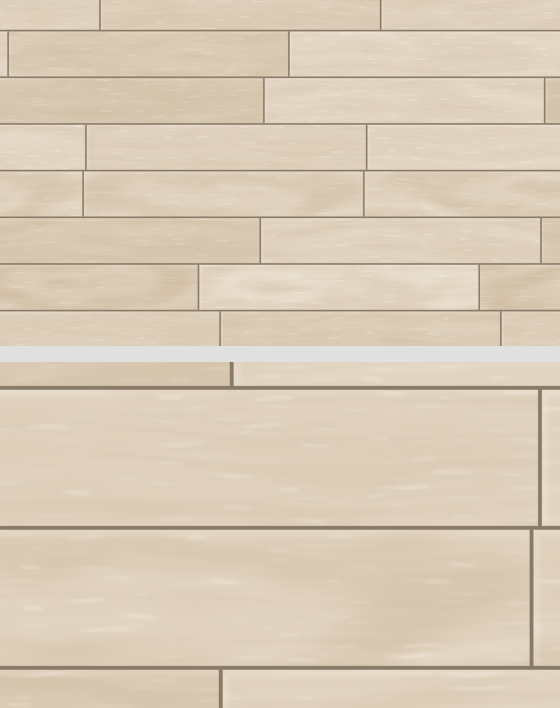
Top: the whole. Bottom: its middle third, enlarged.
This texture is drawn by a WebGL 1 fragment shader. Its source:

```glsl
precision highp float;

// Pale wooden floor: staggered rows of long planks with thin brown seams.
// Each plank gets a tone and seed; warped layered sines make the grain and
// figure, and a jittered cell grid scatters short pale flecks.

uniform vec2 u_resolution;

// Layout, in row heights unless noted
const float ROWS_PER_WIDTH = 12.0;
const float PLANK_LENGTH = 6.016;
const float TOP_CUT = 0.344;        // hidden part of the top row
const float SEAM_HALF_WIDTH = 0.012;
const float BEVEL_WIDTH = 0.06;

// Per-row values, top to bottom, repeating every eight rows
const vec4 STAGGER_A = vec4(0.356, 0.029, 0.940, 0.306);
const vec4 STAGGER_B = vec4(0.296, 0.927, 0.707, 0.784);
const vec4 EVEN_TONE_A = vec4(0.40, 0.28, 0.80, 0.60);
const vec4 EVEN_TONE_B = vec4(0.50, 0.70, 0.92, 0.35);
const vec4 ODD_TONE_A = vec4(0.65, 0.80, 0.12, 0.80);
const vec4 ODD_TONE_B = vec4(0.50, 0.22, 0.18, 0.48);
const vec4 FIGURE_A = vec4(0.25, 0.40, 0.30, 0.25);
const vec4 FIGURE_B = vec4(0.90, 0.35, 0.90, 0.25);

// Colours and strengths
const vec3 TAN = vec3(0.835, 0.765, 0.670);
const vec3 CREAM = vec3(0.895, 0.845, 0.775);
const vec3 SEAM = vec3(0.540, 0.480, 0.410);
const float GRAIN_STRENGTH = 0.20;
const float FIGURE_STRENGTH = 0.30;
const float FLECK_STRENGTH = 0.40;
const float BEVEL_STRENGTH = 0.35;
const vec2 FLECK_CELL = vec2(0.80, 0.11);

float hash(vec2 p) {
  return fract(sin(dot(p, vec2(127.1, 311.7))) * 43758.5);
}

// Entry i (0 to 7) of a list held in two vectors
float pick(vec4 a, vec4 b, float i) {
  vec4 list = i < 3.5 ? a : b;
  vec4 slot = abs(vec4(0.0, 1.0, 2.0, 3.0) - mod(i, 4.0));
  return dot(list, 1.0 - step(0.5, slot));
}

// Slow drift that bends the grain along the plank
float drift(vec2 q, float seed) {
  return sin(q.x * 0.9 + q.y * 2.0 + seed)
       + 0.5 * sin(q.x * 2.1 - q.y * 3.0 + seed * 1.7)
       + 0.2 * sin(q.x * 5.3 + q.y * 7.0 + seed * 2.3);
}

// Fine streaks: sines across the plank that fade in and out along it
float grain(vec2 q, float seed) {
  float sum = 0.0;
  float freq = 9.0;
  float amp = 0.5;
  float bend = drift(q, seed);
  for (int i = 0; i < 6; i++) {
    float k = float(i);
    float fade = 0.6 + 0.4 * sin(q.x * (0.8 + 0.5 * k) + q.y * 5.0 + seed * (k + 2.0));
    sum += amp * fade * sin(q.y * freq + bend * (1.0 + 0.5 * k) + seed * (k + 1.0));
    freq *= 1.63;
    amp *= 0.8;
  }
  return sum;
}

// Broad stretched rings around a random centre
float figure(vec2 q, float seed) {
  vec2 centre = vec2(1.5 + 2.5 * hash(vec2(seed, 3.0)), 0.3 + 0.4 * hash(vec2(seed, 7.0)));
  float r = length((q - centre) * vec2(0.32, 1.5));
  return sin(r * 8.0 + 1.3 * drift(q * 1.3, seed + 4.0) - 1.2);
}

// One short, slightly wavy dash per occupied cell
float flecks(vec2 q, float seed) {
  q.y += 0.008 * sin(q.x * 11.0 + seed);
  vec2 g = q / FLECK_CELL;
  g.x += hash(vec2(floor(g.y), seed));
  vec2 id = floor(g) + seed;
  vec2 jitter = vec2(hash(id), hash(id + 5.3)) - 0.5;
  vec2 d = abs(fract(g) - 0.5 - jitter * vec2(0.35, 0.5));
  float reach = 0.12 + 0.2 * hash(id + 9.1);
  float dash = (1.0 - smoothstep(0.3 * reach, reach, d.x)) * (1.0 - smoothstep(0.06, 0.24, d.y));
  return dash * smoothstep(0.35, 0.9, hash(id + 2.7));
}

void main() {
  // Row heights, measured from the top left
  vec2 p = vec2(gl_FragCoord.x, u_resolution.y - gl_FragCoord.y) / u_resolution.x * ROWS_PER_WIDTH;
  float pixel = ROWS_PER_WIDTH / u_resolution.x;

  // Find the plank and the position inside it
  float row = floor(p.y + TOP_CUT);
  float slot = mod(row, 8.0);
  float along = p.x / PLANK_LENGTH - pick(STAGGER_A, STAGGER_B, slot);
  float column = floor(along);
  vec2 q = vec2(fract(along) * PLANK_LENGTH, fract(p.y + TOP_CUT));
  float seed = 20.0 * hash(vec2(column + 3.0, row + 1.0));

  // Wood tone from plank, grain, figure and flecks
  float evenTone = pick(EVEN_TONE_A, EVEN_TONE_B, slot);
  float oddTone = pick(ODD_TONE_A, ODD_TONE_B, slot);
  float tone = mix(evenTone, oddTone, mod(column, 2.0));
  tone += GRAIN_STRENGTH * grain(q, seed);
  tone += FIGURE_STRENGTH * pick(FIGURE_A, FIGURE_B, slot) * figure(q, seed);
  tone += FLECK_STRENGTH * (flecks(q, seed) + 0.6 * flecks(q * 1.4 + 3.7, seed + 6.0));

  // Lit upper and left edges, then the seam
  tone += BEVEL_STRENGTH * (1.0 - smoothstep(0.5 * BEVEL_WIDTH, 1.5 * BEVEL_WIDTH, min(q.x, q.y)));
  vec2 edge = min(q, vec2(PLANK_LENGTH, 1.0) - q);
  float seam = 1.0 - smoothstep(SEAM_HALF_WIDTH - 0.5 * pixel, SEAM_HALF_WIDTH + pixel, min(edge.x, edge.y));

  gl_FragColor = vec4(mix(mix(TAN, CREAM, tone), SEAM, seam), 1.0);
}
```
